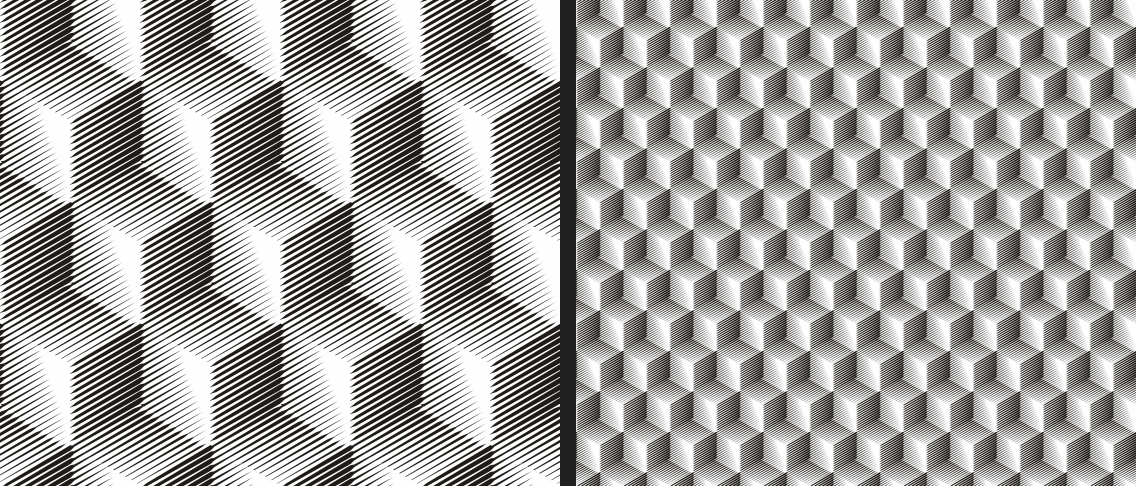
Left: one tile. Right: repeated 3 by 3.
Write a Shadertoy shader that draws this pattern.

```glsl
// Stacked cubes engraved with one family of parallel slanted lines.
// A hexagonal lattice gives each cube three faces; each face sets how much of
// the line spacing is inked, so the lines swell and taper into shading.

const vec2 REPEATS = vec2(4.0, 2.0);      // lattice periods across and down
const vec2 PERIOD = vec2(2.0, 3.0);       // in half widths and side lengths
const vec2 CUBE_CENTRE = vec2(1.0, 1.49);
const float LINES_PER_SIDE = 12.0;
const vec3 PAPER = vec3(0.995);
const vec3 INK = vec3(0.122, 0.108, 0.092);

// Offset from the front corner of the enclosing cube, y pointing down.
vec2 cubeOffset(vec2 p) {
    vec2 d = (fract((p - CUBE_CENTRE) / PERIOD + 0.5) - 0.5) * PERIOD;
    bool outside = abs(d.x) * 0.5 + abs(d.y) > 1.0;
    return outside ? d - sign(d) * PERIOD * 0.5 : d;
}

// Right face: pointed line starts, almost solid at the far edge.
float darkFace(vec2 f) {
    float body = 0.44 + 0.36 * f.x + 0.10 * f.x * f.y;
    return body * mix(0.15, 1.0, smoothstep(0.0, 0.10, f.x));
}

// Left face: lines thin out to bare paper, sooner at the top.
float lightFace(vec2 f) {
    float reach = mix(0.62, 1.0, smoothstep(0.0, 0.9, f.y));
    float body = 0.42 * max(0.0, 1.0 - f.x / reach);
    float teeth = 1.0 - smoothstep(0.0, 0.07, f.x);
    return mix(body, 0.82, teeth);
}

// Top face: dark at the back corner, fading toward the front corner.
float topFace(vec2 f) {
    float body = 0.80 - 0.40 * f.x - 0.46 * f.y + 0.10 * f.x * f.y;
    float spikes = 1.0 - smoothstep(0.0, 0.12, f.y);
    return mix(body, 0.32 * (1.0 - f.x), spikes);
}

// Inked fraction of the line spacing at an offset inside a cube.
float coverage(vec2 d) {
    float slant = 0.5 * d.x;
    if (d.x > 0.0 && d.y > -slant) return darkFace(vec2(d.x, d.y + slant));
    if (d.x <= 0.0 && d.y > slant) return lightFace(vec2(d.x + 1.0, d.y - slant));
    return topFace(vec2(d.y + 1.0 + slant, d.y + 1.0 - slant));
}

// Antialiased line of the given width, both measured in line spacings.
float lineInk(float phase, float width, float blur) {
    float fromCentre = abs(fract(phase) - 0.5);
    float edge = clamp((0.5 * width - fromCentre) / blur + 0.5, 0.0, 1.0);
    return edge * clamp(width / blur, 0.0, 1.0);
}

float engraving(vec2 uv, float blur) {
    vec2 p = vec2(uv.x, 1.0 - uv.y) * REPEATS * PERIOD;
    vec2 q = p - CUBE_CENTRE;
    float phase = LINES_PER_SIDE * (q.y + 0.5 * q.x);
    return lineInk(phase, coverage(cubeOffset(p)), blur);
}

void mainImage(out vec4 fragColor, in vec2 fragCoord) {
    const int GRID = 3;
    float pixelPhase = 1.155 * LINES_PER_SIDE * REPEATS.y * PERIOD.y / iResolution.y;
    float blur = pixelPhase / float(GRID);

    // Average a grid of samples to smooth the face borders as well.
    float ink = 0.0;
    for (int j = 0; j < GRID; j++) {
        for (int i = 0; i < GRID; i++) {
            vec2 shift = (vec2(i, j) + 0.5) / float(GRID) - 0.5;
            ink += engraving((fragCoord + shift) / iResolution.xy, blur);
        }
    }
    ink /= float(GRID * GRID);
    fragColor = vec4(mix(PAPER, INK, ink), 1.0);
}
```
